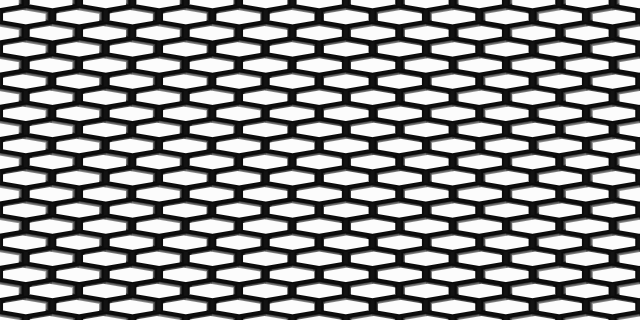
A WebGL 1 fragment shader for this pattern:

```glsl
precision highp float;

uniform vec2 u_resolution;

// Lengths are in cell widths
#define COLUMNS 12.0
#define ROW_PITCH 0.302
#define SLOPE 0.17
#define HOLE_PEAK 0.155
#define HOLE_HALF_WIDTH 0.427
#define WALL_DROP 0.040
#define WALL_LEAN 0.060
#define WEAR 0.08
#define RIM_COLOR vec3(0.04)
#define BACK_COLOR vec3(0.99)

float hash(vec2 p) {
  return fract(sin(dot(p, vec2(127.1, 311.7))) * 43758.5453);
}

// Signed distance to the flat hexagonal opening
float hexHole(vec2 p) {
  p = abs(p);
  float slanted = (p.y + SLOPE * p.x - HOLE_PEAK) / sqrt(1.0 + SLOPE * SLOPE);
  return max(slanted, p.x - HOLE_HALF_WIDTH);
}

float coverage(float d, float pixel) {
  return clamp(0.5 - d / pixel, 0.0, 1.0);
}

void main() {
  float pixel = COLUMNS / u_resolution.x;
  vec2 uv = (gl_FragCoord.xy - vec2(0.0, u_resolution.y)) * pixel;
  uv.x += 0.016;

  // Nearest cell of the two staggered lattices
  vec2 period = vec2(1.0, 2.0 * ROW_PITCH);
  vec2 local = vec2(0.0);
  vec2 center = vec2(0.0);
  float front = 10.0;
  for (int i = 0; i < 2; i++) {
    vec2 offset = float(i) * vec2(0.5, -ROW_PITCH);
    vec2 c = offset + floor((uv - offset) / period + 0.5) * period;
    float d = hexHole(uv - c);
    if (d < front) {
      front = d;
      local = uv - c;
      center = c;
    }
  }

  // The rear opening drops and leans away from the middle of the sheet
  float side = clamp(center.x / COLUMNS * 2.0 - 1.0, -1.0, 1.0);
  float lean = WALL_LEAN * sign(side) * sqrt(abs(side));
  float back = hexHole(local - vec2(lean, -WALL_DROP));

  // Inner wall brightens with depth, upright faces stay darker
  float depth = clamp(-front / WALL_DROP, 0.0, 1.0);
  float upright = smoothstep(0.37, 0.40, abs(local.x));
  float facing = 0.04 * sign(local.x * side);
  float shade = mix(0.18, 0.48, depth) - 0.10 * upright - facing;
  shade += WEAR * (hash(floor(center * 10.0 + 0.5)) - 0.5);

  // Rim with a faint sheen along its middle
  vec3 rim = RIM_COLOR + 0.03 * smoothstep(0.02, 0.05, front);
  vec3 opening = mix(vec3(shade), BACK_COLOR, coverage(back, pixel));
  vec3 color = mix(rim, opening, coverage(front, pixel));
  gl_FragColor = vec4(color, 1.0);
}
```
